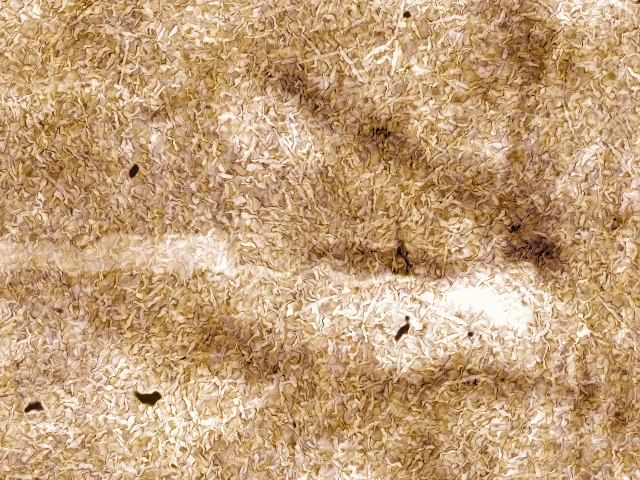
Give the GLSL for this texture, as a Shadertoy shader.

```glsl
// Matted pale plant fibres with brown stains, seams and dark specks.
#define GRAIN_CELL 0.029
#define STRAND_CELL 0.08
#define GRAIN_LAYERS 6
#define SOFTNESS 0.0018
#define FIBRE_TONE 0.86
#define GAP_TONE 0.70
#define TONE_SPREAD 0.27
#define SHADOW 0.19
#define STAIN 0.36
#define BAND_DEPTH 1.35
#define ANGLE_SPREAD 2.4
#define SPECK_CELL 0.23

vec2 hash2(vec2 p) {
    vec3 q = fract(p.xyx * vec3(0.1031, 0.1030, 0.0973));
    q += dot(q, q.yzx + 33.33);
    return fract((q.xx + q.yz) * q.zy);
}

float corner(vec2 cell, vec2 f, vec2 o) {
    return dot(hash2(cell + o) * 2.0 - 1.0, f - o);
}

// Gradient noise, roughly -0.6 to 0.6
float noise(vec2 p) {
    vec2 c = floor(p), f = p - c;
    vec2 u = f * f * f * (f * (f * 6.0 - 15.0) + 10.0);
    vec2 e = vec2(0.0, 1.0);
    return mix(mix(corner(c, f, e.xx), corner(c, f, e.yx), u.x),
               mix(corner(c, f, e.xy), corner(c, f, e.yy), u.x), u.y);
}

float fbm(vec2 p) {
    float sum = 0.0, amp = 1.0;
    for (int i = 0; i < 4; i++) {
        sum += amp * noise(p);
        p = mat2(1.6, 1.2, -1.2, 1.6) * p + 7.3;
        amp *= 0.5;
    }
    return sum;
}

// Soft streak from a to b
float streak(vec2 p, vec2 a, vec2 b, float width) {
    vec2 ab = b - a;
    float d = length(p - a - ab * clamp(dot(p - a, ab) / dot(ab, ab), 0.0, 1.0));
    return exp(-d * d / (width * width));
}

// Lays one sheet of tapered, translucent fibres, each with a shadow, over the tone
void fibreLayer(inout float tone, vec2 p, float cell, float seed, float keep, float opacity, float soft) {
    vec2 offset = vec2(0.37, 0.61) * seed;
    vec2 home = floor(p / cell + offset);
    for (int j = -1; j <= 1; j++)
    for (int i = -1; i <= 1; i++) {
        vec2 id = home + vec2(i, j);
        vec2 place = hash2(id + seed * 17.0);
        vec2 shape = hash2(id + seed * 17.0 + 71.0);
        vec2 look = hash2(id + seed * 17.0 + 143.0);
        if (look.x > keep) continue;
        vec2 centre = (id + place - offset) * cell;
        float angle = 0.8 + 3.0 * noise(centre * 2.5) + ANGLE_SPREAD * (shape.x - 0.5);
        float halfLength = cell * mix(0.15, 0.62, shape.y);
        float halfWidth = mix(0.0022, 0.0058, fract(look.y * 7.0));
        vec2 axis = vec2(cos(angle), sin(angle)), v = p - centre;
        v = vec2(dot(v, axis), dot(v, vec2(-axis.y, axis.x)));
        float along = clamp(v.x, -halfLength, halfLength);
        float taper = 1.0 - 0.5 * abs(along) / halfLength;
        float d = length(v - vec2(along, 0.0)) - halfWidth * taper;
        float shade = SHADOW * mix(0.1, 1.0, shape.x) * (1.0 - smoothstep(0.0, 0.0045, d));
        float body = 1.0 - smoothstep(-soft, soft, d);
        float fibre = FIBRE_TONE + TONE_SPREAD * (look.y - 0.5);
        tone = mix(tone - shade, mix(tone, fibre, opacity), body);
    }
}

// Scattered near-black specks
float specks(vec2 p, float soft) {
    vec2 home = floor(p / SPECK_CELL);
    vec2 r = hash2(home + 31.0), s = hash2(home + 57.0);
    float d = length((p - (home + 0.15 + 0.7 * r) * SPECK_CELL) * vec2(0.8, 1.0));
    return step(s.x, 0.36) * (1.0 - smoothstep(-soft, 2.0 * soft, d - mix(0.004, 0.011, s.y)));
}

// Brown to cream ramp, addressed by brightness
vec3 ramp(float t) {
    vec3 c = mix(vec3(0.08, 0.04, 0.03), vec3(0.44, 0.27, 0.11), smoothstep(0.05, 0.30, t));
    c = mix(c, vec3(0.63, 0.45, 0.24), clamp((t - 0.30) / 0.18, 0.0, 1.0));
    c = mix(c, vec3(0.76, 0.61, 0.43), clamp((t - 0.48) / 0.15, 0.0, 1.0));
    c = mix(c, vec3(0.88, 0.76, 0.62), clamp((t - 0.63) / 0.14, 0.0, 1.0));
    c = mix(c, vec3(0.94, 0.86, 0.79), clamp((t - 0.77) / 0.10, 0.0, 1.0));
    return mix(c, vec3(1.0, 0.99, 0.96), clamp((t - 0.87) / 0.13, 0.0, 1.0));
}

void mainImage(out vec4 fragColor, in vec2 fragCoord) {
    vec2 p = fragCoord / iResolution.y;
    float soft = max(SOFTNESS, 0.7 / iResolution.y);
    vec2 crumple = vec2(noise(p * 48.0), noise(p * 48.0 + 19.0));
    vec2 crumbs = vec2(noise(p * 105.0), noise(p * 105.0 + 23.0));
    vec2 q = p + 0.012 * crumple + 0.006 * crumbs;
    vec2 b = p + 0.05 * vec2(fbm(p * 7.0), fbm(p * 7.0 + 41.0)) + 0.012 * crumple;

    // Broad stains, pale streaks and thin cracks
    float dark = 0.17 * streak(b, vec2(0.58, 0.83), vec2(0.80, 0.71), 0.05)
               + 0.12 * streak(b, vec2(0.80, 0.71), vec2(1.12, 0.47), 0.04)
               + 0.20 * streak(b, vec2(0.64, 0.46), vec2(1.15, 0.45), 0.03)
               + 0.15 * streak(b, vec2(1.10, 1.05), vec2(1.10, 0.50), 0.045)
               + 0.13 * streak(b, vec2(-0.1, 0.75), vec2(0.35, 0.77), 0.035)
               + 0.14 * streak(b, vec2(0.85, 0.22), vec2(1.20, 0.21), 0.03)
               + 0.10 * streak(b, vec2(0.20, 0.33), vec2(0.75, 0.22), 0.04);
    dark *= BAND_DEPTH;
    float pale = streak(b, vec2(-0.1, 0.45), vec2(0.45, 0.475), 0.03)
               + streak(b, vec2(0.40, 0.44), vec2(0.85, 0.42), 0.013)
               + streak(b, vec2(0.95, 0.39), vec2(1.10, 0.33), 0.02);
    pale = smoothstep(0.2, 0.75, pale);
    float crack = streak(b, vec2(0.20, 0.42), vec2(0.90, 0.435), 0.005)
                + streak(b, vec2(0.83, 0.53), vec2(0.88, 0.28), 0.005);
    float grain = smoothstep(0.95, 1.15, p.x) * noise(vec2(b.x * 34.0, p.y * 4.0));
    float stain = STAIN * fbm(p * vec2(2.6, 4.2) + 3.0) + 0.14 * noise(b * 15.0) + 0.2 * grain - dark;

    // Fibre mat: short grains with long strands between, clearer in some places
    float tone = GAP_TONE + 0.3 * noise(q * 60.0);
    float opacity = clamp(0.72 + 0.7 * noise(p * 5.0 + 13.0), 0.4, 0.95);
    for (int i = 0; i < GRAIN_LAYERS; i++) {
        fibreLayer(tone, q, GRAIN_CELL, float(i) + 1.0, 0.85, opacity, soft);
        if (i % 2 == 1) fibreLayer(tone, mix(p, q, 0.5), STRAND_CELL, float(i) + 20.0, 0.5, opacity, soft);
    }
    float crease = 1.0 - smoothstep(0.0, 0.08, abs(noise(q * 44.0 + 5.0)));
    tone += 0.15 * crumbs.x - 0.11 * crease;
    tone = mix(tone, FIBRE_TONE + 0.06, 0.45 * pale);
    tone += stain + 0.04 * pale - 0.25 * crack * smoothstep(-0.15, 0.2, noise(p * 14.0));
    tone = mix(tone, 0.08, 0.9 * specks(b, soft));

    // Hue drifts between ochre and rosy brown
    tone = clamp(tone, 0.04, 1.0);
    float hue = clamp(1.2 * noise(p * 4.0 + 9.0) + 2.0 * noise(q * 32.0) + 1.0 * dark, -1.0, 1.0);
    vec3 color = ramp(tone) + vec3(-0.015, -0.01, 0.075) * hue * 4.0 * tone * (1.0 - tone);
    fragColor = vec4(clamp(color, 0.0, 1.0), 1.0);
}
```
